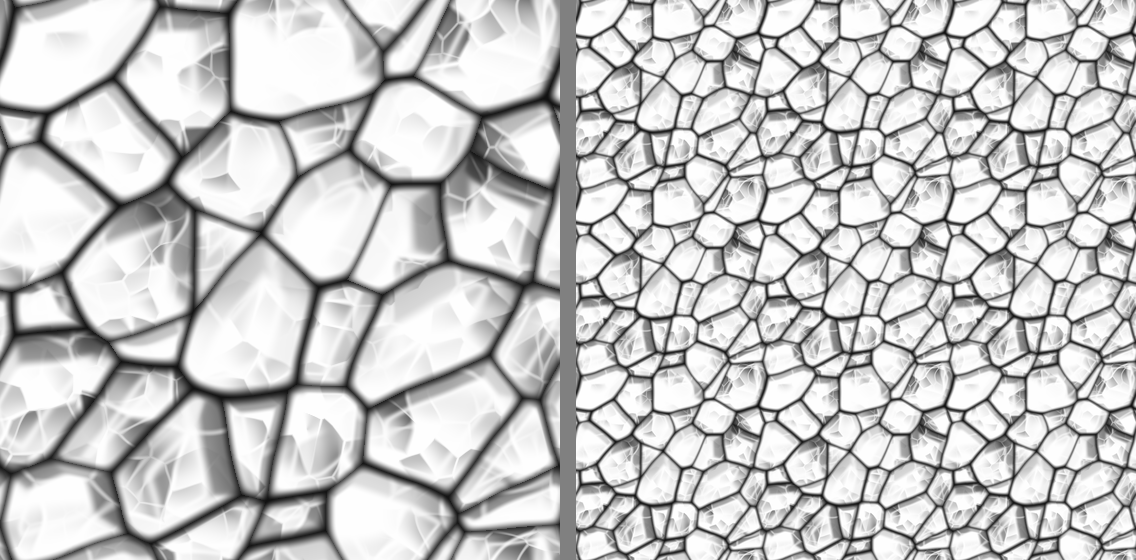
Left: one tile. Right: repeated 3 by 3.
This texture map is drawn by a three.js fragment shader. Its source:

```glsl
// Tiling wall of pale, angular stones with soft dark joints, grey bevels and veins.
// A wrapped, weighted Voronoi diagram gives the stones; each edge gets its own bevel,
// and finer Voronoi cells, shifted per stone, give the chipped facets and light veins.

varying vec2 vUv;

const float STONES = 6.0;                                // stone sites per side
const float SIZE_SPREAD = 0.75;                          // larger: more uneven stones
const mat2 STRETCH = mat2(1.15, -0.28, -0.28, 1.15);     // metric, longer along the diagonal
const float OUTLINE_WARP = 0.014;
const float VEIN_WARP = 0.035;
const float JOINT_ROUND = 0.0055;                        // fills the corners of joints
const float JOINT_INNER = -0.006;
const float JOINT_OUTER = 0.0155;
const float BEVEL_MIN = 0.014;
const float BEVEL_MAX = 0.062;
const float BEVEL_DARK = 0.62;
const float MITRE = 12.0;                                // sharpness where bevels meet
const float BIG_FACETS = 8.0;
const float SMALL_FACETS = 17.0;
const vec2 SHADE_DIR = vec2(0.5, 0.866);                 // side turned from the light
const float JOINT_TONE = 0.07;
const float STONE_TONE = 0.996;

vec3 hash3(vec2 p) {
  vec3 q = fract((p.xyx + 17.3) * vec3(0.1031, 0.1030, 0.0973));
  q += dot(q, q.yxz + 33.33);
  return fract((q.xxy + q.yzz) * q.zyx);
}

// Smooth value noise that repeats after a whole number of cells.
vec2 noise(vec2 uv, float period) {
  vec2 p = uv * period;
  vec2 i = floor(p);
  vec2 f = fract(p);
  f = f * f * (3.0 - 2.0 * f);
  vec2 a = hash3(mod(i, period)).xy;
  vec2 b = hash3(mod(i + vec2(1.0, 0.0), period)).xy;
  vec2 c = hash3(mod(i + vec2(0.0, 1.0), period)).xy;
  vec2 d = hash3(mod(i + 1.0, period)).xy;
  return mix(mix(a, b, f.x), mix(c, d, f.x), f.y);
}

// Stone site: position in grid units and size weight.
vec3 stoneSite(vec2 cell) {
  vec3 h = hash3(mod(cell, STONES));
  return vec3(cell + 0.05 + 0.9 * h.xy, h.z * SIZE_SPREAD);
}

float power(vec2 p, vec3 site) {
  vec2 v = p - site.xy;
  return dot(v, STRETCH * v) - site.z;
}

// Chipped facets: x is the grey amount, y the light vein between cells.
vec2 facets(vec2 uv, float period, vec2 shift) {
  vec2 p = uv * period + shift * period;
  vec2 base = floor(p);
  vec2 offset = vec2(0.0);
  vec3 tint = vec3(0.0);
  float near = 9.0;
  float second = 9.0;
  for (float y = -1.0; y <= 1.0; y++)
  for (float x = -1.0; x <= 1.0; x++) {
    vec2 cell = base + vec2(x, y);
    vec3 h = hash3(mod(cell, period) + period);
    vec2 v = p - cell - h.xy;
    float d = length(v);
    if (d < near) { second = near; near = d; offset = v; tint = h; }
    else second = min(second, d);
  }
  float edge = second - near;
  vec2 slope = normalize(SHADE_DIR + 1.6 * (tint.yx - 0.5));
  float fade = smoothstep(-0.45, 0.5, dot(offset, slope));
  float grey = smoothstep(0.3, 0.95, tint.z) * fade * smoothstep(0.0, 0.14, edge);
  return vec2(grey, 1.0 - smoothstep(0.0, 0.13, edge));
}

void main() {
  vec2 p = (vUv + OUTLINE_WARP * (noise(vUv, 11.0) - 0.5)) * STONES;

  // Find the stone that owns this point.
  vec2 base = floor(p);
  vec2 home = base;
  float best = 99.0;
  for (float y = -2.0; y <= 2.0; y++)
  for (float x = -2.0; x <= 2.0; x++) {
    vec2 cell = base + vec2(x, y);
    float d = power(p, stoneSite(cell));
    if (d < best) { best = d; home = cell; }
  }
  vec3 site = stoneSite(home);
  vec2 id = mod(home, STONES);
  float bevelScale = mix(0.6, 1.15, site.z / SIZE_SPREAD);

  // Blend all edges of the stone into one joint distance and one bevel.
  float jointSum = 0.0;
  float bevelSum = 0.0;
  float greySum = 0.0;
  for (float y = -3.0; y <= 3.0; y++)
  for (float x = -3.0; x <= 3.0; x++) {
    if (abs(x) + abs(y) < 0.5) continue;
    vec2 cell = home + vec2(x, y);
    vec3 other = stoneSite(cell);
    vec2 otherId = mod(cell, STONES);
    vec2 across = STRETCH * (other.xy - site.xy);
    float d = (power(p, other) - best) / (2.0 * length(across) * STONES);
    float gap = mix(-0.003, 0.0035, hash3(id + otherId + 40.0).x);
    jointSum += exp(-min(d - gap, 0.1) / JOINT_ROUND);
    vec3 h = hash3(id * 7.0 + otherId);
    float width = mix(BEVEL_MIN, BEVEL_MAX, h.x) * bevelScale;
    float weight = exp(-MITRE * min(d / width, 4.0));
    float turned = smoothstep(-0.25, 0.75, dot(normalize(across), SHADE_DIR));
    bevelSum += weight;
    greySum += weight * turned * mix(0.15, 1.0, h.y);
  }
  float joint = -JOINT_ROUND * log(jointSum);
  float depth = -log(bevelSum) / MITRE;

  // Shade the facets, brightened along veins and along the bevel ridge.
  vec2 bent = vUv + VEIN_WARP * (noise(vUv, 13.0) - 0.5);
  vec2 shift = hash3(id + 60.0).xy;
  vec2 big = facets(bent, BIG_FACETS, shift);
  vec2 small = facets(bent, SMALL_FACETS, shift.yx);
  vec2 patches = smoothstep(0.3, 0.75, noise(vUv + shift, 7.0));
  float bevel = BEVEL_DARK * greySum / bevelSum * (1.0 - smoothstep(0.7, 1.1, depth));
  bevel *= mix(1.0, 0.65, clamp(depth, 0.0, 1.0)) * (1.0 - 0.55 * big.y);
  float ridge = exp(-pow((depth - 1.0) / 0.16, 2.0));
  float inner = (0.55 * big.x * patches.x + 0.38 * small.x * patches.y) * (1.0 - 0.7 * ridge);
  inner *= 1.0 - 0.6 * small.y * patches.x;
  float light = (1.0 - bevel) * (1.0 - inner);

  float stone = smoothstep(JOINT_INNER, JOINT_OUTER, joint);
  gl_FragColor = vec4(vec3(mix(JOINT_TONE, STONE_TONE * light, stone)), 1.0);
}
```
